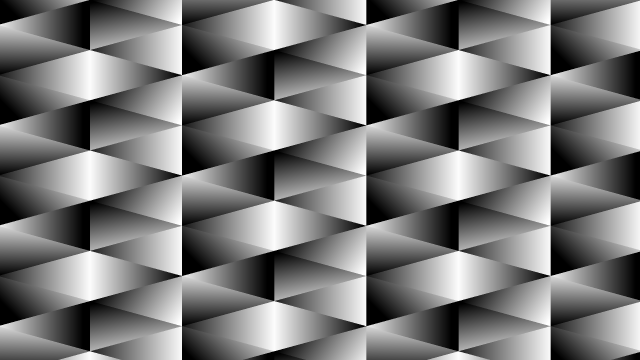
Reproduce this pattern procedurally as a WebGL 1 fragment shader.

```glsl
precision highp float;

uniform vec2 u_resolution;

// All lengths are fractions of the canvas height.
const vec2 TILE_ORIGIN = vec2(0.5060, 0.2088);
const float COLUMN_WIDTH = 0.2559;
const float ROW_STEP = 0.06973;
const int SAMPLES = 3;

// Triangle with its apex on the left; shades are (apex, top, bottom).
float shadeFromApex(vec3 shades, float across, float drop) {
  vec3 weights = vec3(1.0 - across, 0.5 * (across - drop), 0.5 * (across + drop));
  return dot(shades, weights);
}

// Triangle with an upright left side; shades are (apex, top, bottom).
float shadeFromSide(vec3 shades, float across, float drop) {
  vec3 weights = vec3(across, 0.5 * (2.0 - across - drop), 0.5 * (drop - across));
  return dot(shades, weights);
}

// Left column of a tile: fading wedges alternate with dark facets.
float leftColumn(float across, float down) {
  float row = floor(0.5 * (down + across));
  float drop = down - 2.0 * row;
  bool evenRow = mod(row, 2.0) < 0.5;
  if (drop < across) {
    vec3 wedge = evenRow ? vec3(0.95, -0.08, -0.08) : vec3(0.08, 0.99, 0.99);
    return shadeFromApex(wedge, across, drop);
  }
  vec3 facet = evenRow ? vec3(0.45, 0.85, -0.02) : vec3(0.80, 0.20, -0.25);
  return shadeFromSide(facet, across, drop);
}

// Right column of a tile: bright wedges alternate with folded facets.
float rightColumn(float across, float down) {
  float row = floor(0.5 * (down + across));
  float drop = down - 2.0 * row;
  bool evenRow = mod(row, 2.0) < 0.5;
  if (drop < across) {
    vec3 wedge = evenRow ? vec3(-0.03, 0.72, 1.05) : vec3(0.12, 0.98, 0.98);
    return shadeFromApex(wedge, across, drop);
  }
  vec3 facet = evenRow ? vec3(0.60, -0.05, 0.70) : vec3(-0.03, 0.99, 0.99);
  return shadeFromSide(facet, across, drop);
}

// Two-column tiles, each neighbour dropped by half a period.
float foldedPattern(vec2 point) {
  float columns = (point.x - TILE_ORIGIN.x) / COLUMN_WIDTH;
  float column = floor(columns);
  float across = columns - column;
  float tile = floor(0.5 * column);
  float down = (1.0 - point.y - TILE_ORIGIN.y) / ROW_STEP;
  down += 2.0 * mod(tile, 2.0);
  bool isLeft = column - 2.0 * tile < 0.5;
  float shade = isLeft ? leftColumn(across, down) : rightColumn(across, down + 1.0);
  return clamp(shade, 0.0, 1.0);
}

void main() {
  // Average a grid of samples to smooth the edges.
  float total = 0.0;
  for (int i = 0; i < SAMPLES; i++) {
    for (int j = 0; j < SAMPLES; j++) {
      vec2 offset = (vec2(float(i), float(j)) + 0.5) / float(SAMPLES) - 0.5;
      total += foldedPattern((gl_FragCoord.xy + offset) / u_resolution.y);
    }
  }
  float shade = total / float(SAMPLES * SAMPLES);
  gl_FragColor = vec4(vec3(shade), 1.0);
}
```
